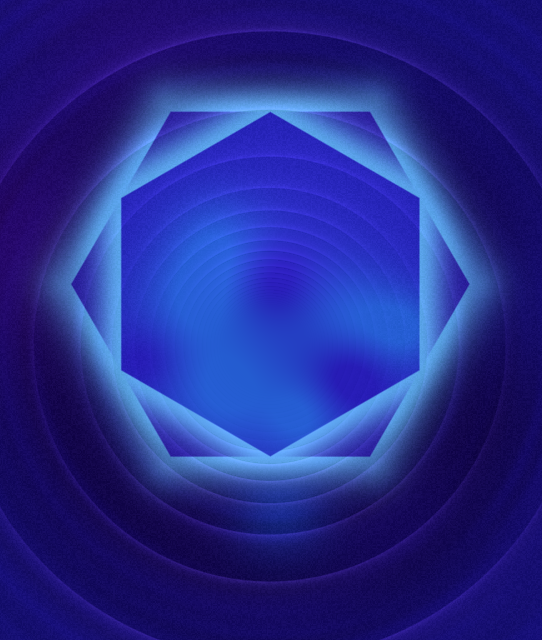
Give the GLSL for this background, as a Shadertoy shader.

```glsl
const vec2 HEX_CENTER = vec2(-0.001, 0.056);
const vec2 TUNNEL_CENTER = vec2(-0.002, -0.040);
const float OUTER_APOTHEM = 0.2695;
const float INNER_APOTHEM = 0.233;
const float RING_SCALE = 1.469;     // ring n has radius RING_SCALE / n
const float GLOW_WIDTH = 0.047;
const float GRAIN = 0.035;

const vec3 NIGHT = vec3(0.065, 0.018, 0.29);
const vec3 INDIGO = vec3(0.085, 0.060, 0.46);
const vec3 PURPLE = vec3(0.165, 0.025, 0.41);
const vec3 FACET = vec3(0.145, 0.090, 0.58);
const vec3 CORE = vec3(0.145, 0.105, 0.70);
const vec3 AZURE = vec3(0.140, 0.390, 0.83);
const vec3 GLOW = vec3(0.355, 0.665, 0.92);
const vec3 RING_TINT = vec3(0.36, 0.24, 0.62);

// Soft light patches: center and radius
const vec3 PATCHES[6] = vec3[6](
    vec3(-0.085, 0.120, 0.075), vec3(-0.125, 0.030, 0.080),
    vec3(0.140, 0.000, 0.075), vec3(-0.075, -0.115, 0.085),
    vec3(0.050, -0.155, 0.060), vec3(0.215, -0.015, 0.055));

float hash(vec2 p) {
    vec3 q = fract(vec3(p.xyx) * 0.1031);
    q += dot(q, q.yzx + 33.33);
    return fract((q.x + q.y) * q.z);
}

float noise(vec2 p) {
    vec2 i = floor(p), f = fract(p);
    f = f * f * (3.0 - 2.0 * f);
    return mix(mix(hash(i), hash(i + vec2(1, 0)), f.x),
               mix(hash(i + vec2(0, 1)), hash(i + vec2(1, 1)), f.x), f.y);
}

// Signed distance to a hexagon with flat top and bottom
float hexagon(vec2 p, float apothem) {
    const vec3 k = vec3(-0.8660, 0.5, 0.57735);
    p = abs(p);
    p -= 2.0 * min(dot(k.xy, p), 0.0) * k.xy;
    p -= vec2(clamp(p.x, -k.z * apothem, k.z * apothem), apothem);
    return length(p) * sign(p.y);
}

float blob(vec2 p, vec2 center, float radius) {
    vec2 d = (p - center) / radius;
    return exp(-dot(d, d));
}

float halo(float dist, float width) {
    float d = max(dist, 0.0) / width;
    return exp(-d * d);
}

// Bright inner rim of each ring, fading outward
float rings(float radius) {
    float n = ceil(RING_SCALE / radius);
    float beyond = radius - RING_SCALE / n;
    float rim = smoothstep(0.0, 0.003, beyond);
    return rim * (0.65 * exp(-beyond / 0.004) + 0.35 * exp(-beyond / 0.025));
}

vec3 backdrop(vec2 p, float radius) {
    vec3 color = mix(NIGHT, INDIGO, smoothstep(0.30, 0.62, radius));
    color = mix(color, PURPLE, 0.75 * blob(p, vec2(-0.42, 0.12), 0.20));
    color = mix(color, PURPLE, 0.45 * blob(p, vec2(-0.22, 0.45), 0.20));
    color = mix(color, INDIGO, 0.6 * blob(p, vec2(0.44, 0.02), 0.12));
    color += vec3(0.0, 0.12, 0.20) * blob(p, vec2(0.015, -0.295), 0.075);
    return color;
}

vec3 core(vec2 p) {
    float light = 0.10 + 0.35 * blob(p, vec2(0.0, -0.04), 0.17);
    for (int i = 0; i < 6; i++)
        light += 0.62 * blob(p, PATCHES[i].xy, PATCHES[i].z);
    light -= 0.50 * blob(p, vec2(0.005, 0.060), 0.055);
    light -= 0.60 * blob(p, vec2(0.120, -0.085), 0.060);
    light -= 0.30 * blob(p, vec2(-0.190, -0.060), 0.050);
    return mix(CORE, AZURE, clamp(light, 0.0, 0.9));
}

void mainImage(out vec4 fragColor, in vec2 fragCoord) {
    vec2 p = (fragCoord - 0.5 * iResolution.xy) / iResolution.y;
    float aa = 1.0 / iResolution.y;
    vec2 q = p - HEX_CENTER;
    vec2 t = p - TUNNEL_CENTER;
    float radius = max(length(t), 0.001);
    vec2 dir = t / radius;
    float outer = hexagon(q, OUTER_APOTHEM);
    float inner = hexagon(q.yx, INNER_APOTHEM);
    float inOuter = smoothstep(aa, -aa, outer);
    float inInner = smoothstep(aa, -aa, inner);

    // Layers, with the halo of each hexagon falling on the one behind
    float corner = smoothstep(0.275, 0.325, length(q));
    vec3 color = backdrop(p, radius);
    color = mix(color, GLOW, halo(outer, GLOW_WIDTH) * mix(0.95, 0.65, corner));
    vec3 facet = mix(FACET, GLOW, 0.95 * halo(inner, GLOW_WIDTH * 0.85));
    color = mix(color, facet, inOuter);
    color = mix(color, core(p), inInner);

    // Tunnel rings and faint circular streaks
    float facing = mix(0.35, 1.0, dir.y * dir.y);
    facing *= mix(1.0, 0.6 + 0.4 * dir.y, inInner);
    float ring = rings(radius) * facing * smoothstep(0.05, 0.16, radius);
    color += RING_TINT * ring * mix(0.50, 0.34, inOuter);
    float streak = noise(vec2(radius * 60.0, dir.x * 1.5 + dir.y)) - 0.5;
    color += INDIGO * streak * 0.16 * (1.0 - inOuter);

    // Film grain, calmer in the middle
    float grain = hash(floor(p * 512.0) + 700.0) - 0.5;
    color += grain * GRAIN * smoothstep(0.10, 0.26, radius) * vec3(1.0, 0.8, 1.5);
    fragColor = vec4(clamp(color, 0.0, 1.0), 1.0);
}
```
